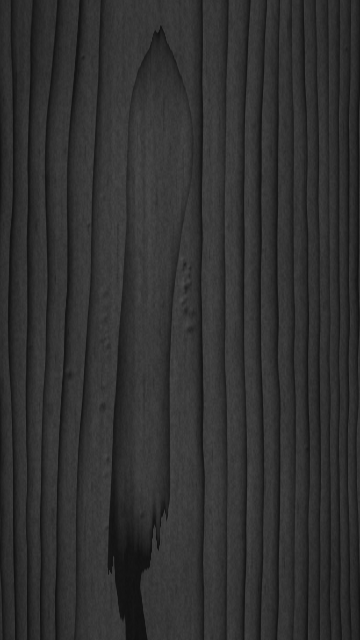
A WebGL 2 fragment shader for this texture:

```glsl
#version 300 es
precision highp float;
// Charred dark timber: upright growth rings around a long pointed heartwood flame.
uniform vec2 u_resolution;
out vec4 fragColor;

float hash(vec2 p) {
  return fract(sin(dot(p, vec2(12.9898, 78.233))) * 43758.5453);
}

float noise(vec2 p) {
  vec2 i = floor(p), f = fract(p);
  f = f * f * (3.0 - 2.0 * f);
  return mix(mix(hash(i), hash(i + vec2(1, 0)), f.x),
             mix(hash(i + vec2(0, 1)), hash(i + vec2(1, 1)), f.x), f.y);
}

// Darkness of the late wood: builds up outward, then stops sharply.
float growthRings(vec2 p) {
  p.x += 0.022 * (noise(p * vec2(7.0, 2.2)) - 0.5);
  p.x += 0.005 * (noise(p * vec2(14.0, 9.0)) - 0.5);
  float leftAxis = 0.325 + 0.05 * (p.y - 0.9) * smoothstep(0.0, 0.25, p.x);
  float side = step(0.4, p.x);
  float d = mix(leftAxis - p.x, p.x - 0.481, side);
  if (d < 0.0) return 0.0;
  float n = 9.0 * d + 27.0 * d * d;
  float slope = 9.0 + 54.0 * d;
  float gap = 1.0 - fract(n);
  float strength = 0.7 + 0.4 * hash(vec2(floor(n), side + 3.0));
  strength *= 0.8 + 0.4 * noise(vec2(floor(n) * 5.0, p.y * 3.0));
  float line = exp(-gap / (slope * 0.0105)) + 0.42 * exp(-gap * 3.2);
  return strength * line * smoothstep(0.0, slope * 0.004, gap);
}

// x: coverage of the flame, y: darkness inside it.
vec2 heartwood(vec2 p) {
  float jag = noise(vec2(p.x * 75.0, 2.0)) - 0.5 + 0.6 * (noise(vec2(p.x * 190.0, 7.0)) - 0.5);
  float y = p.y + mix(0.085, 0.02, smoothstep(0.5, 1.2, p.y)) * jag;
  float tip = clamp((y - 1.4) / 0.31, 0.0, 1.3);
  float sway = 0.008 * (noise(vec2(3.0, p.y * 7.0)) - 0.5);
  float left = 0.30 + 0.06 * smoothstep(0.2, 1.55, y) + 0.085 * pow(tip, 2.2)
             + 0.018 * (1.0 - smoothstep(0.2, 0.23, y))
             + 0.03 * (1.0 - smoothstep(0.0, 0.2, y)) + sway;
  float right = 0.475 + 0.06 * smoothstep(0.8, 1.4, y) - 0.09 * pow(tip, 1.6)
              - 0.088 * (1.0 - smoothstep(0.14, 0.42, y))
              + 0.03 * (1.0 - smoothstep(-0.02, 0.16, y)) - sway;
  float fromLeft = p.x - left, fromRight = right - p.x;
  float inside = smoothstep(-0.001, 0.003, min(fromLeft, fromRight));
  float low = 1.0 - smoothstep(0.7, 1.3, p.y);
  float dark = mix(0.6, 1.0, low) * exp(-max(fromLeft, 0.0) / mix(0.014, 0.036, low));
  dark += mix(0.6, 0.95, low) * exp(-max(fromRight, 0.0) / mix(0.012, 0.023, low));
  float charred = 1.0 - smoothstep(0.12, 0.46, y + 0.4 * (p.x - 0.4));
  dark += charred * (0.5 + 0.4 * noise(vec2(p.x * 95.0, p.y * 4.0)));
  dark += 0.3 * smoothstep(1.4, 1.7, y);
  return vec2(inside, min(dark, 1.0));
}

// Embossed resin blisters in two columns, plus a few stray pin knots.
float blisters(vec2 p) {
  float relief = 0.0;
  for (int i = 0; i < 48; i++) {
    float k = float(i);
    vec2 r = vec2(hash(vec2(k, 1.3)), hash(vec2(k, 8.7)));
    vec2 center = i % 2 == 0 ? vec2(0.505 + 0.028 * r.x, 0.84 + 0.22 * r.y)
                             : vec2(0.28 + 0.02 * r.x, 0.45 + 0.52 * r.y);
    if (i > 37) center = r * vec2(1.0, 1.75);
    vec2 q = (p - center) / (0.004 + 0.005 * hash(vec2(k, 4.1)));
    q.y *= 0.7;
    relief += exp(-dot(q, q)) * (1.1 * q.y - 0.8 * q.x - 0.3) * (i % 2 == 0 ? 1.0 : 0.6);
  }
  return relief;
}

void main() {
  vec2 p = gl_FragCoord.xy / u_resolution.x;

  // Broad tone, lightest along the middle
  float tone = 0.243 - 0.035 * smoothstep(0.12, 0.55, abs(p.x - 0.5));
  tone -= 0.02 * smoothstep(0.5, 0.9, abs(p.y / 1.778 - 0.5) * 2.0);
  tone += 0.022 * (noise(p * vec2(9.0, 1.6) + 4.0) - 0.5);

  // Rings and heartwood
  vec2 heart = heartwood(p);
  float ringed = tone * (1.0 - 0.62 * min(growthRings(p), 1.0));
  float core = (tone + 0.008) * (1.0 - 0.66 * heart.y);
  core *= 1.0 + 0.12 * (noise(vec2(p.x * 60.0, p.y * 1.5)) - 0.5);
  float shade = mix(ringed, core, heart.x);

  // Fibres, pores and surface relief
  float fibre = noise(p * vec2(140.0, 5.0)) - 0.5;
  float pores = noise(p * vec2(260.0, 75.0) + p.y * 9.0) - 0.5;
  float grain = noise(p * vec2(310.0, 190.0) + 17.0) - 0.5;
  float scratch = smoothstep(0.84, 1.0, noise(p * vec2(110.0, 14.0) + 31.0));
  shade *= 1.0 + 0.11 * fibre + 0.14 * pores + 0.12 * grain - 0.14 * scratch;
  shade += 0.07 * blisters(p);

  fragColor = vec4(vec3(clamp(shade, 0.0, 1.0)), 1.0);
}
```
